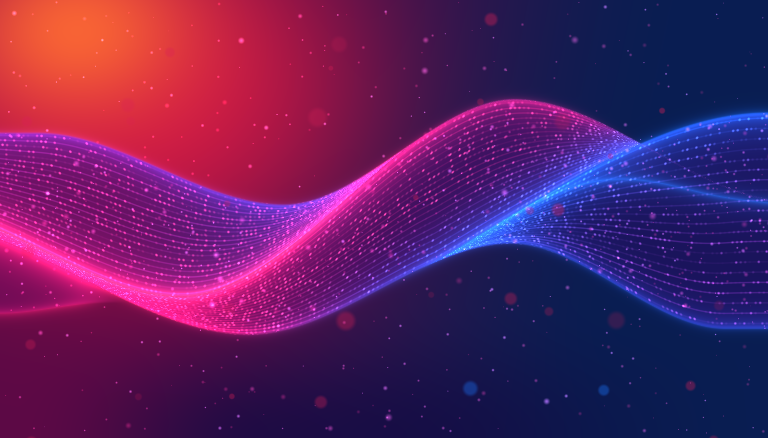
A Shadertoy shader for this background:

```glsl
// Glowing ribbon of dotted threads over a red-to-navy gradient with drifting specks.
// Eased curves bound three sheets; each sheet is filled with fine threads and beads,
// then lit along its edges. Hashed grids scatter sparkles and soft discs.
#define THREADS 21.0
#define THREAD_WIDTH 0.0032
#define BEADS 170.0
#define BEAD_RADIUS 0.0048
#define SPECK_GAIN 0.75
#define DISC_GAIN 0.40
#define PINK vec3(1.0, 0.13, 0.36)
#define VIOLET vec3(0.38, 0.20, 0.78)
#define BLUE vec3(0.10, 0.46, 1.0)

float hash(vec2 p) {
    vec3 q = fract(p.xyx * 0.1031);
    q += dot(q, q.yzx + 33.33);
    return fract((q.x + q.y) * q.z);
}

// Curve easing through four extrema
float wave(float x, vec2 a, vec2 b, vec2 c, vec2 d) {
    if (x < b.x) return mix(a.y, b.y, smoothstep(a.x, b.x, x));
    if (x < c.x) return mix(b.y, c.y, smoothstep(b.x, c.x, x));
    return mix(c.y, d.y, smoothstep(c.x, d.x, x));
}

float glow(float d, float width) { return exp(-abs(d) / width); }

// Soft coverage of the area between two heights
float between(float y, float low, float high) {
    float e = 0.004;
    return smoothstep(-e, e, y - low) * smoothstep(-e, e, high - y);
}

// x: faint threads of varied strength, y: beads strung along them
vec2 threads(vec2 uv, float low, float high, float seed) {
    float span = max(high - low, 0.002);
    float row = (uv.y - low) / span * THREADS;
    float id = floor(row);
    float d = (fract(row) - 0.5) * span / THREADS;
    float soft = max(THREAD_WIDTH, 1.0 / iResolution.y);
    float line = 1.0 - smoothstep(0.0, soft, abs(d));
    float along = uv.x * BEADS + hash(vec2(id, seed));
    float r = hash(vec2(floor(along), id + seed * 37.0));
    vec2 offset = vec2((fract(along) - 0.5) / BEADS * iResolution.x / iResolution.y, d);
    float bead = 1.0 - smoothstep(0.0, 1.0, length(offset) / BEAD_RADIUS);
    float strength = hash(vec2(id, seed + 5.0));
    return vec2(line * (0.2 + 0.8 * strength * strength), bead * r * r * r);
}

// One particle per cell; returns strength and a random tint
vec2 particles(vec2 p, float cells, float chance, float size, float inner, float seed) {
    vec2 g = p * cells, id = floor(g);
    float pick = hash(id + seed);
    vec2 center = 0.25 + 0.5 * vec2(hash(id + seed + 11.0), hash(id + seed + 23.0));
    float radius = size * (0.35 + 0.65 * hash(id + seed + 31.0));
    float d = length(fract(g) - center);
    float disc = 1.0 - smoothstep(radius * inner, radius, d);
    return vec2(disc * step(pick, chance), hash(id + seed + 47.0));
}

vec3 backdrop(vec2 uv) {
    vec3 col = mix(vec3(0.36, 0.035, 0.27), vec3(0.035, 0.115, 0.32), smoothstep(0.15, 0.85, uv.x + 0.12 * (0.5 - uv.y)));
    col = mix(col, vec3(0.07, 0.04, 0.26), 0.75 * smoothstep(0.32, 0.0, uv.y) * smoothstep(0.02, 0.35, uv.x) * smoothstep(1.0, 0.5, uv.x));
    vec2 q = (uv - vec2(0.16, 0.80)) / vec2(0.31, 0.42);
    col = mix(col, vec3(0.84, 0.10, 0.27), 0.95 * exp(-pow(dot(q, q), 1.4)));
    q = (uv - vec2(0.10, 0.93)) / vec2(0.145, 0.19);
    return mix(col, vec3(0.99, 0.42, 0.20), 0.9 * exp(-dot(q, q)));
}

void mainImage(out vec4 fragColor, in vec2 fragCoord) {
    vec2 uv = fragCoord / iResolution.xy;
    vec2 p = fragCoord / iResolution.y;
    float x = uv.x, y = uv.y;
    vec3 col = backdrop(uv);

    // Boundary curves
    float crest = wave(x, vec2(0.05, 0.696), vec2(0.37, 0.532), vec2(0.67, 0.772), vec2(1.03, 0.54));
    float core = min(crest, wave(x, vec2(-0.12, 0.53), vec2(0.235, 0.323), vec2(0.67, 0.772), vec2(1.03, 0.54)));
    float base = wave(x, vec2(-0.12, 0.50), vec2(0.325, 0.237), vec2(0.665, 0.445), vec2(0.945, 0.25));
    float blade = mix(0.24, 0.742, smoothstep(0.30, 1.0, x));
    float strand = mix(blade, base, 0.42 * smoothstep(0.62, 1.02, x));
    float foot = mix(0.285, 0.31, smoothstep(0.0, 0.14, x));
    float floorMid = x < 0.5 ? base : max(base, blade);

    // Sheet coverage
    float left = between(y, core, crest);
    float middle = between(y, floorMid, core);
    float right = between(y, base, blade) * smoothstep(0.5, 0.58, x);
    float sliver = between(y, foot, base) * smoothstep(0.17, 0.10, x);
    float body = max(max(left, middle), max(right, sliver));

    // Sheet fills
    float rise = smoothstep(0.12, 0.38, x);
    vec3 leftFill = mix(vec3(0.36, 0.06, 0.38), vec3(0.24, 0.11, 0.48), rise);
    col = mix(col, leftFill, left * 0.9);
    col = mix(col, vec3(0.42, 0.04, 0.34), sliver * 0.8);
    col = mix(col, mix(vec3(0.42, 0.04, 0.34), vec3(0.22, 0.06, 0.37), smoothstep(0.2, 0.6, x)), middle * 0.9);
    col = mix(col, vec3(0.11, 0.07, 0.36), right * 0.88);

    // Threads and beads
    vec2 a = threads(uv, core, crest, 1.0) * left;
    vec2 b = threads(uv, floorMid, core, 2.0) * middle;
    vec2 c = threads(uv, base, blade, 3.0) * right;
    vec3 midTint = mix(PINK, mix(VIOLET, BLUE, 0.5), smoothstep(0.15, 0.02, y - floorMid) * smoothstep(0.3, 0.55, x));
    vec3 rightTint = mix(mix(VIOLET, PINK, 0.45), BLUE, glow(y - blade, 0.11));
    col += 0.30 * (a.x * mix(PINK, VIOLET, 0.55) + b.x * midTint + c.x * rightTint);
    col += 0.80 * (a.y * mix(PINK, vec3(1.0), 0.15) + b.y * mix(midTint, vec3(1.0), 0.2) + c.y * mix(rightTint, vec3(1.0), 0.15));

    // Light along the strands
    float coreOn = smoothstep(0.66, 0.42, x);
    float bladeOn = smoothstep(0.48, 0.66, x);
    float crestOn = smoothstep(0.88, 0.70, x);
    vec3 crestTint = mix(mix(VIOLET, vec3(0.20, 0.26, 0.80), rise), PINK, smoothstep(0.40, 0.52, x));
    col += PINK * coreOn * body * (0.52 * glow(y - core, 0.045) + 0.15 * glow(y - core, 0.012));
    col += vec3(1.0, 0.35, 0.25) * 0.38 * glow(y - core, 0.010) * coreOn * smoothstep(0.55, 0.35, x);
    col += crestTint * crestOn * (0.42 * glow(y - crest, 0.040) * body + 0.26 * glow(y - crest, 0.007));
    col += BLUE * bladeOn * (0.48 * glow(y - blade, 0.045) * body + 0.34 * glow(y - blade, 0.009));
    col += vec3(0.10, 0.55, 0.95) * right * bladeOn * (0.30 * glow(y - strand, 0.007) + 0.16 * glow(y - strand, 0.03));
    vec3 baseTint = mix(PINK, mix(VIOLET, BLUE, 0.7), smoothstep(0.25, 0.52, x));
    col += baseTint * (0.30 * glow(y - base, 0.032) * body + 0.26 * glow(y - base, 0.007));
    col += PINK * 0.32 * glow(y - foot, 0.010) * smoothstep(0.15, 0.09, x);

    // Scattered sparkles and soft discs
    for (int i = 0; i < 4; i++) {
        float k = float(i);
        vec2 s = particles(p + k * 0.137, 15.0 + 7.0 * k, 0.10 + 0.25 * body, 0.17, 0.0, 60.0 + 19.0 * k);
        vec3 tint = mix(PINK, mix(VIOLET, vec3(1.0, 0.6, 0.75), 0.5), s.y);
        col += tint * s.x * SPECK_GAIN * (0.25 + 0.75 * s.y);
    }
    for (int i = 0; i < 2; i++) {
        float k = float(i);
        vec2 s = particles(p + k * 0.31, 6.0 + 3.0 * k, 0.20, 0.17, 0.5, 140.0 + 29.0 * k);
        vec3 tint = mix(vec3(0.85, 0.12, 0.34), BLUE, step(0.82, s.y) * smoothstep(0.12, 0.3, x) * smoothstep(0.5, 0.3, y));
        col = mix(col, tint, s.x * DISC_GAIN * (0.4 + 0.6 * s.y));
    }

    fragColor = vec4(clamp(col, 0.0, 1.0), 1.0);
}
```
